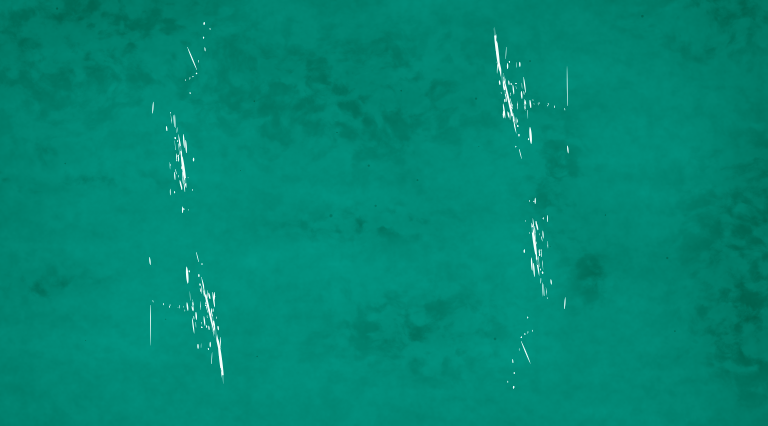
A Shadertoy shader for this texture:

```glsl
// Weathered teal plaster wall with white paint scratches in two mirrored columns
float hash(vec2 p) {
    return fract(sin(dot(p, vec2(127.1, 311.7))) * 43758.5453);
}

float noise(vec2 p) {
    vec2 cell = floor(p), f = fract(p);
    f = f * f * (3.0 - 2.0 * f);
    return mix(mix(hash(cell), hash(cell + vec2(1, 0)), f.x),
               mix(hash(cell + vec2(0, 1)), hash(cell + vec2(1, 1)), f.x), f.y);
}

float fbm(vec2 p) {
    float sum = 0.0, amp = 0.5;
    for (int i = 0; i < 5; i++) {
        sum += amp * noise(p);
        p = mat2(1.6, 1.2, -1.2, 1.6) * p + 7.3;
        amp *= 0.5;
    }
    return sum;
}

// Tapered stroke from a to b, antialiased
float scratch(vec2 p, vec2 a, vec2 b, float width) {
    vec2 ab = b - a;
    float t = clamp(dot(p - a, ab) / dot(ab, ab), 0.0, 1.0);
    float halfWidth = width * sqrt(4.0 * t * (1.0 - t));
    return clamp((halfWidth - length(p - a - ab * t)) * iResolution.y + 0.4, 0.0, 1.0);
}

// Random short flecks scattered about the line from a to b
float flecks(vec2 p, vec2 a, vec2 b, float spread, float maxLength, int count, float seed) {
    float cover = 0.0;
    for (int i = 0; i < count; i++) {
        vec2 id = vec2(float(i), seed);
        float side = hash(id + 0.3) + hash(id + 0.7) - 1.0;
        float along = 0.5 * (hash(id) + hash(id + 2.6));
        vec2 centre = mix(a, b, along) + vec2(side * spread, 0.0);
        float size = hash(id + 5.1);
        vec2 arm = vec2(0.35 * hash(id + 9.4) - 0.25, 1.0) * mix(0.002, maxLength, size * size);
        cover = max(cover, scratch(p, centre - arm, centre + arm, 0.0006 + 0.0015 * hash(id + 3.2)));
    }
    return cover;
}

// Soft stained patches: centre xy, radii zw
float stains(vec2 p) {
    vec4 patches[12] = vec4[12](
        vec4(0.20, 0.90, 0.32, 0.17), vec4(1.70, 0.96, 0.17, 0.10),
        vec4(1.76, 0.46, 0.13, 0.22), vec4(1.75, 0.20, 0.12, 0.12),
        vec4(1.38, 0.34, 0.05, 0.07), vec4(1.30, 0.57, 0.06, 0.12),
        vec4(0.15, 0.63, 0.06, 0.03), vec4(0.10, 0.34, 0.12, 0.03),
        vec4(0.98, 0.23, 0.20, 0.10), vec4(0.85, 0.77, 0.30, 0.14),
        vec4(0.14, 0.57, 0.25, 0.02), vec4(0.87, 0.47, 0.20, 0.04));
    float sum = 0.0;
    for (int i = 0; i < 12; i++) {
        vec2 d = (p - patches[i].xy) / patches[i].zw;
        sum += exp(-dot(d, d));
    }
    return min(sum, 1.2);
}

void mainImage(out vec4 fragColor, in vec2 fragCoord) {
    vec2 p = fragCoord / iResolution.y;
    vec2 uv = fragCoord / iResolution.xy;

    // Broad mottling, horizontal trowel marks and fine grain
    vec2 warped = p + 0.06 * (vec2(fbm(p * 9.0), fbm(p * 9.0 + 31.0)) - 0.5);
    float tone = 0.84 + 0.40 * (fbm(warped * 5.0) - 0.48);
    tone += 0.20 * (fbm(p * vec2(5.0, 24.0) + 17.0) - 0.48);
    tone += 0.20 * (fbm(p * 55.0) - 0.48) + 0.06 * (noise(p * 150.0) - 0.5);

    // Crumbly stains and darker borders
    float crumbs = fbm(warped * vec2(38.0, 46.0) + 4.0);
    float clumps = fbm(warped * vec2(13.0, 17.0) + 9.0);
    float grit = smoothstep(0.40, 0.66, 0.55 * crumbs + 0.45 * clumps);
    tone -= stains(warped) * (0.16 + 0.40 * grit) + 0.08 * grit;
    vec2 edge = abs(uv - vec2(0.46, 0.42)) * 2.0;
    tone -= 0.28 * pow(edge.x, 3.0) + 0.14 * pow(edge.y, 4.0);

    // Sparse tiny pits
    vec2 cell = floor(p * 11.0);
    vec2 pit = cell + 0.2 + 0.6 * vec2(hash(cell + 2.0), hash(cell + 6.0));
    float pitSize = 0.015 + 0.035 * hash(cell + 8.0);
    tone -= 0.55 * step(0.90, hash(cell))
          * (1.0 - smoothstep(0.3, 1.3, length(p * 11.0 - pit) / pitSize));
    vec3 color = mix(vec3(0.0, 0.42, 0.34), vec3(0.01, 0.59, 0.517), clamp(tone, -0.4, 1.1));

    // Half-turn symmetry pairs the two scratch columns
    vec2 q = p.x > 0.84 ? p - vec2(0.838, 0.522) : vec2(0.847, 0.514) - p;

    // Long slashes with worn gaps
    float paint = scratch(q, vec2(0.322, 0.415), vec2(0.335, 0.31), 0.0036);
    paint = max(paint, scratch(q, vec2(0.327, 0.36), vec2(0.352, 0.24), 0.0026));
    paint = max(paint, scratch(q, vec2(0.343, 0.30), vec2(0.374, 0.165), 0.0026));
    paint = max(paint, scratch(q, vec2(0.410, -0.045), vec2(0.422, -0.13), 0.0034));
    paint = max(paint, scratch(q, vec2(0.416, -0.09), vec2(0.428, -0.17), 0.0022));
    paint *= 0.25 + 0.75 * smoothstep(0.22, 0.38, noise(q * vec2(170.0, 65.0)));

    // Thin outlying strokes
    paint = max(paint, scratch(q, vec2(0.493, 0.325), vec2(0.494, 0.230), 0.0011));
    paint = max(paint, scratch(q, vec2(0.494, 0.136), vec2(0.496, 0.118), 0.0018));
    paint = max(paint, scratch(q, vec2(0.406, 0.180), vec2(0.409, 0.140), 0.0030));
    paint = max(paint, scratch(q, vec2(0.385, -0.322), vec2(0.407, -0.375), 0.0016));
    paint = max(paint, scratch(q, vec2(0.489, -0.220), vec2(0.487, -0.247), 0.0016));

    // Scattered flecks
    paint = max(paint, flecks(q, vec2(0.350, 0.38), vec2(0.380, 0.10), 0.042, 0.019, 50, 1.0));
    paint = max(paint, flecks(q, vec2(0.413, 0.04), vec2(0.436, -0.24), 0.036, 0.017, 38, 2.0));
    paint = max(paint, flecks(q, vec2(0.39, 0.25), vec2(0.48, 0.215), 0.03, 0.005, 8, 3.0));
    paint = max(paint, flecks(q, vec2(0.40, -0.22), vec2(0.365, -0.49), 0.035, 0.005, 10, 4.0));

    fragColor = vec4(mix(color, vec3(0.97, 1.0, 0.99), paint), 1.0);
}
```
